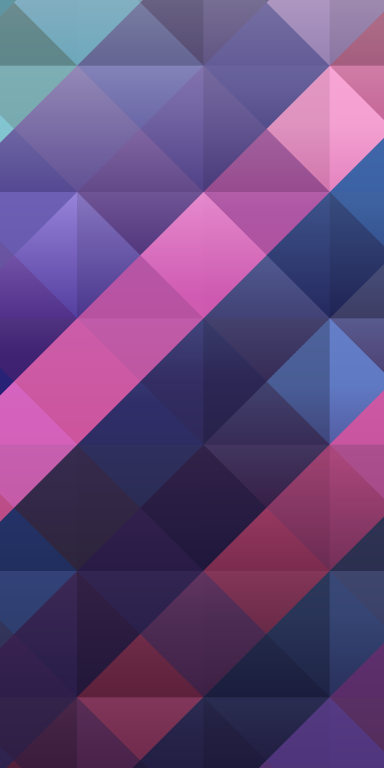
This background is drawn by a Shadertoy shader. Its source:

```glsl
// Faceted triangle mosaic: diagonal colour bands run up to the right over a
// lattice of about 3 by 6 squares. Squares and diamonds carry hashed tints,
// and their overlap cuts each square into four triangular facets.

const int BANDS = 9;

// Band colours from lower right to upper left: start, middle and end of each
const vec3 BAND_START[BANDS] = vec3[BANDS](
    vec3(.29, .20, .35), vec3(.09, .07, .20), vec3(.29, .12, .25),
    vec3(.16, .14, .33), vec3(.19, .20, .34), vec3(.82, .35, .63),
    vec3(.20, .13, .45), vec3(.37, .30, .57), vec3(.45, .71, .77));
const vec3 BAND_MIDDLE[BANDS] = vec3[BANDS](
    vec3(.30, .20, .36), vec3(.13, .12, .26), vec3(.40, .19, .34),
    vec3(.23, .15, .35), vec3(.19, .18, .40), vec3(.76, .34, .65),
    vec3(.47, .41, .67), vec3(.60, .57, .71), vec3(.64, .73, .79));
const vec3 BAND_END[BANDS] = vec3[BANDS](
    vec3(.31, .18, .41), vec3(.17, .22, .37), vec3(.70, .28, .50),
    vec3(.30, .38, .61), vec3(.29, .39, .62), vec3(.85, .58, .77),
    vec3(.65, .59, .76), vec3(.66, .61, .77), vec3(.68, .72, .80));

float hash(vec2 p) {
    vec3 a = fract(vec3(p.xyx) * .1031);
    a += dot(a, a.yzx + 33.33);
    return fract((a.x + a.y) * a.z);
}

// Signed tint in -.5 to .5; weak values vanish so that some facets merge
float tint(vec2 id) {
    float t = hash(id + 37.) - .5;
    return t * smoothstep(.08, .2, abs(t));
}

// Colour of a band at a position along its length, from -.5 to 2.4
vec3 bandColor(int band, float along) {
    vec3 lower = mix(BAND_START[band], BAND_MIDDLE[band],
                     clamp((along + .5) / 1.5, 0., 1.));
    return mix(lower, BAND_END[band], clamp((along - 1.) / 1.4, 0., 1.));
}

vec3 mosaic(vec2 q) {
    // Rising and falling diagonals bound the diamonds
    vec2 square = floor(q);
    vec2 diamond = floor(vec2(q.x + q.y, q.y - q.x));
    int band = int(clamp(diamond.y + 3., 0., 8.));

    // Height alone drives the gradient inside a band
    float along = q.y - diamond.y - .5;
    float panel = tint(square);
    float gem = tint(diamond + 91.);
    vec3 color = bandColor(band, along + .9 * gem);

    // Translucent panels lighten or darken, gems lean to blue or rose
    color *= 1. + .34 * panel + .22 * gem;
    color += tint(diamond + 53.) * vec3(-.08, .03, .10);
    color += .04 * (fract(q.y) - .5);
    return color;
}

void mainImage(out vec4 fragColor, in vec2 fragCoord) {
    // Nine samples per pixel smooth the facet edges
    vec3 sum = vec3(0);
    for (int i = 0; i < 9; i++) {
        vec2 offset = (vec2(i % 3, i / 3) - 1.) / 3.;
        vec2 p = (fragCoord + offset) / iResolution.y;
        sum += mosaic(p * 6.08 - vec2(.61, .56));
    }
    fragColor = vec4(clamp(sum / 9., 0., 1.), 1.);
}
```
